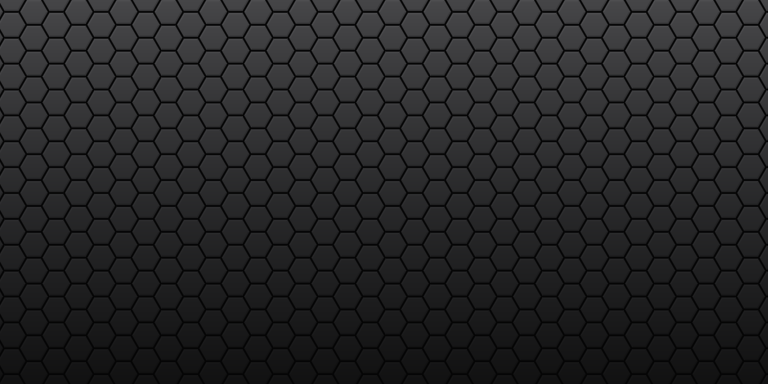
Give the GLSL for this pattern, as a WebGL 2 fragment shader.

```glsl
#version 300 es
precision highp float;

uniform vec2 u_resolution;
out vec4 fragColor;

// Layout, in units of the canvas height
const float ROWS = 14.84;                     // hexagons stacked in one column
const vec2 FIRST_CENTER = vec2(0.0885, 0.969);

// Widths, in units of one hexagon height
const float GROOVE_HALF = 0.036;
const float GROOVE_SOFT = 0.012;
const float BEVEL_WIDTH = 0.055;

// Shading
const vec3 FACE_TOP = vec3(0.272, 0.272, 0.280);
const vec3 FACE_MIDDLE = vec3(0.165, 0.166, 0.172);
const vec3 FACE_BOTTOM = vec3(0.068, 0.068, 0.070);
const vec3 GROOVE_COLOR = vec3(0.018, 0.018, 0.020);
const vec2 LIGHT_DIR = vec2(-0.5, 0.866);
const float BEVEL_LIGHT = 0.16;
const float FACE_SLOPE = 0.06;

const vec2 CELL = vec2(1.7320508, 1.0);
const vec2 SLANT = vec2(0.8660254, 0.5);

// Offset from the center of the nearest flat-topped hexagon
vec2 hexOffset(vec2 p) {
    vec2 a = mod(p + 0.5 * CELL, CELL) - 0.5 * CELL;
    vec2 b = mod(p, CELL) - 0.5 * CELL;
    return dot(a, a) < dot(b, b) ? a : b;
}

// Distance to the hexagon edge: zero on the edge, 0.5 at the center
float edgeDistance(vec2 q) {
    return 0.5 - max(abs(q.y), dot(abs(q), SLANT));
}

// Outward normal of the nearest side
vec2 sideNormal(vec2 q) {
    vec2 s = vec2(q.x < 0.0 ? -1.0 : 1.0, q.y < 0.0 ? -1.0 : 1.0);
    return abs(q.y) > dot(abs(q), SLANT) ? vec2(0.0, s.y) : SLANT * s;
}

vec3 faceGradient(float height) {
    vec3 lower = mix(FACE_BOTTOM, FACE_MIDDLE, clamp(height * 2.0, 0.0, 1.0));
    return mix(lower, FACE_TOP, clamp(height * 2.0 - 1.0, 0.0, 1.0));
}

void main() {
    vec2 p = gl_FragCoord.xy / u_resolution.y;
    float pixel = ROWS / u_resolution.y;
    vec2 q = hexOffset((p - FIRST_CENTER) * ROWS);
    float d = edgeDistance(q);

    // Face with a slight slope of its own
    vec3 color = faceGradient(p.y) * (1.0 + FACE_SLOPE * q.y);

    // Thin bevel, lit from the upper left
    float soft = 0.5 * pixel + GROOVE_SOFT;
    float bevelEnd = GROOVE_HALF + BEVEL_WIDTH;
    float bevel = 1.0 - smoothstep(bevelEnd - soft, bevelEnd + soft, d);
    color *= 1.0 + BEVEL_LIGHT * bevel * dot(sideNormal(q), LIGHT_DIR);

    // Dark groove between hexagons
    float face = smoothstep(GROOVE_HALF - soft, GROOVE_HALF + soft, d);
    color = mix(GROOVE_COLOR, color, face);

    fragColor = vec4(color, 1.0);
}
```
